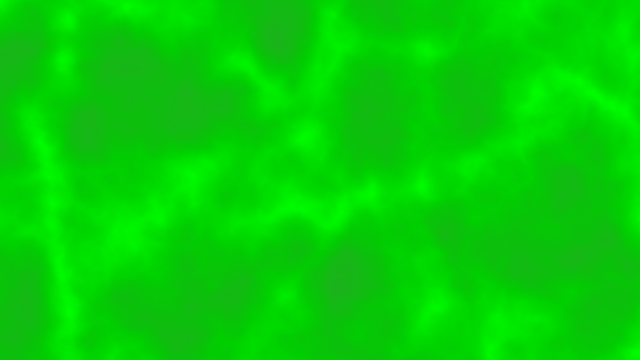
Reproduce this background procedurally as a Shadertoy shader.

```glsl
#define CELLS 2.0        // hollows per canvas height
#define WARP 0.35        // bending of the veins, in cells
#define VEIN_SOFT 0.06   // rounding of the vein crests
#define CELL_DEPTH 0.5   // share of the cells in the relief
#define CLOUD_DEPTH 0.45 // share of the finer folds in the relief
#define GAIN 0.42        // amplitude ratio between octaves
#define FALLOFF 4.3      // how fast veins fade into hollows
#define GLOW 0.47        // brightness of veins above the hollows
#define GREEN_HIGH 0.98
#define GREEN_LOW 0.66
#define HAZE 0.13        // grey veil in the deepest hollows
#define SEED vec2(13.7, 4.3)

float hash(vec2 cell) {
    return fract(sin(dot(cell, vec2(127.1, 311.7))) * 43758.5453);
}

// Unit gradient with a random direction for each lattice point
vec2 latticeGradient(vec2 cell) {
    float angle = 6.28318 * hash(cell);
    return vec2(cos(angle), sin(angle));
}

float gradientNoise(vec2 p) {
    vec2 cell = floor(p);
    vec2 f = p - cell;
    vec2 blend = f * f * f * (f * (f * 6.0 - 15.0) + 10.0);
    vec2 e = vec2(1.0, 0.0);
    float a = dot(latticeGradient(cell), f);
    float b = dot(latticeGradient(cell + e.xy), f - e.xy);
    float c = dot(latticeGradient(cell + e.yx), f - e.yx);
    float d = dot(latticeGradient(cell + e.xx), f - e.xx);
    return mix(mix(a, b, blend.x), mix(c, d, blend.x), blend.y);
}

float softAbs(float x) {
    return sqrt(x * x + VEIN_SOFT * VEIN_SOFT);
}

// Gap between the two nearest cell centres: zero along the borders
float borderGap(vec2 p) {
    vec2 base = floor(p);
    float nearest = 8.0;
    float second = 8.0;
    for (int y = -2; y <= 2; y++) {
        for (int x = -2; x <= 2; x++) {
            vec2 cell = base + vec2(x, y);
            vec2 centre = cell + vec2(hash(cell), hash(cell + 57.3));
            float reach = distance(p, centre);
            second = min(second, max(nearest, reach));
            nearest = min(nearest, reach);
        }
    }
    return second - nearest;
}

// Sum of folded noise: faint secondary veins and mottling
float turbulence(vec2 p) {
    mat2 turnAndDouble = mat2(1.6, 1.2, -1.2, 1.6);
    float sum = 0.0;
    float amplitude = 1.0;
    for (int i = 0; i < 5; i++) {
        sum += amplitude * softAbs(gradientNoise(p));
        p = turnAndDouble * p + SEED;
        amplitude *= GAIN;
    }
    return sum;
}

void mainImage(out vec4 fragColor, in vec2 fragCoord) {
    vec2 p = fragCoord / iResolution.y * CELLS + SEED;

    // Bent cell borders carry the main veins
    vec2 bend = vec2(gradientNoise(p * 1.5), gradientNoise(p * 1.5 + 31.4));
    float relief = CELL_DEPTH * softAbs(borderGap(p + WARP * bend));
    relief += CLOUD_DEPTH * turbulence(p * 1.7 + SEED);

    // Bright narrow veins decay into broad, flat hollows
    float green = min(GREEN_LOW + GLOW * exp(-FALLOFF * relief), GREEN_HIGH);

    // The deepest hollows lose saturation
    float veil = 1.0 - smoothstep(GREEN_LOW, 0.87, green);
    float haze = HAZE * veil * veil;

    fragColor = vec4(haze, green, haze, 1.0);
}
```
